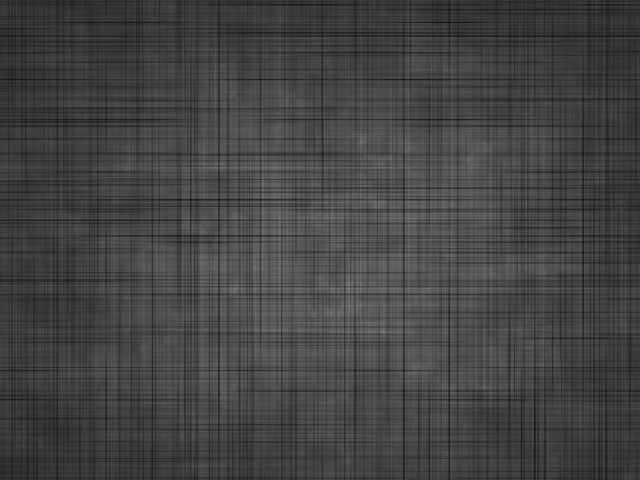
Write a Shadertoy shader that draws this texture.

```glsl
// Dark grey woven cloth with a soft glow near the centre.
// Jittered one-dimensional cells give thin threads in both directions, each fading
// in and out along its length; layered noise adds worn, cloudy patches.

#define GLOW_CENTRE vec2(0.53, 0.46)
#define GLOW_TONE 0.370
#define EDGE_TONE 0.205
#define THREAD_HALF_WIDTH 0.0027
#define THREAD_DENSITY 55.0
#define DARK_STRENGTH 0.50
#define LIGHT_STRENGTH 0.16
#define CLOUD_SCALE 9.0
#define CLOUD_STRENGTH 0.42
#define FLECK_STRENGTH 0.16

float hash(vec2 p) {
    vec3 q = fract(vec3(p.xyx) * 0.1031);
    q += dot(q, q.yzx + 33.33);
    return fract((q.x + q.y) * q.z);
}

float valueNoise(vec2 p) {
    vec2 cell = floor(p), f = fract(p);
    f = f * f * (3.0 - 2.0 * f);
    float low = mix(hash(cell), hash(cell + vec2(1.0, 0.0)), f.x);
    float high = mix(hash(cell + vec2(0.0, 1.0)), hash(cell + 1.0), f.x);
    return mix(low, high, f.y);
}

// Smooth random value along one thread
float alongNoise(float x, float seed) {
    float cell = floor(x), f = fract(x);
    f = f * f * (3.0 - 2.0 * f);
    return mix(hash(vec2(cell, seed)), hash(vec2(cell + 1.0, seed)), f);
}

// One set of parallel threads, placed at random inside cells
float threadLayer(float across, float along, float density, float seed) {
    float halfWidth = max(THREAD_HALF_WIDTH, 0.8 / iResolution.y);
    float x = across * density, sum = 0.0;
    for (int i = -1; i <= 1; i++) {
        float id = floor(x) + float(i);
        float centre = id + hash(vec2(id, seed));
        float weight = hash(vec2(id, seed + 7.0));
        float rate = mix(1.5, 7.0, hash(vec2(id, seed + 13.0)));
        float fade = smoothstep(0.2, 0.9, alongNoise(along * rate + 9.0 * weight, id + seed));
        float gap = abs(x - centre) / density;
        sum += weight * weight * fade * (1.0 - smoothstep(0.0, halfWidth, gap));
    }
    return sum;
}

// Coarse to fine thread sets together
float threads(float across, float along, float seed) {
    float sum = 0.0, density = THREAD_DENSITY;
    for (int i = 0; i < 3; i++) {
        sum += threadLayer(across, along, density, seed + 31.0 * float(i));
        density *= 1.9;
    }
    return sum;
}

float clouds(vec2 p) {
    float sum = 0.0, amplitude = 0.4;
    for (int i = 0; i < 4; i++) {
        sum += amplitude * valueNoise(p);
        p = mat2(1.6, 1.2, -1.2, 1.6) * p + 17.0;
        amplitude *= 0.7;
    }
    return sum;
}

void mainImage(out vec4 fragColor, in vec2 fragCoord) {
    vec2 uv = fragCoord / iResolution.xy;
    vec2 p = fragCoord / iResolution.y;

    // Broad glow fading to the edges
    float falloff = smoothstep(0.0, 0.72, length(uv - GLOW_CENTRE));
    float tone = mix(GLOW_TONE, EDGE_TONE, falloff);

    // Worn patches and small pale flecks
    float cloud = clouds(p * CLOUD_SCALE);
    float fleck = smoothstep(0.55, 0.85, clouds(p * CLOUD_SCALE * 2.5 + 40.0));
    tone *= 1.0 + CLOUD_STRENGTH * (cloud - 0.5);
    tone *= 1.0 + FLECK_STRENGTH * fleck * (1.0 - 0.5 * falloff);

    // Dark threads: level ones gather at the top, upright ones below
    float level = threads(p.y, p.x, 3.0) * mix(0.75, 1.25, uv.y);
    float upright = threads(p.x, p.y, 211.0) * mix(1.25, 0.75, uv.y);
    tone *= exp(-DARK_STRENGTH * (level + upright));

    // Faint light threads between them
    float light = threads(p.y, p.x, 419.0) + threads(p.x, p.y, 613.0);
    tone *= 1.0 + LIGHT_STRENGTH * light;

    fragColor = vec4(vec3(tone), 1.0);
}
```
